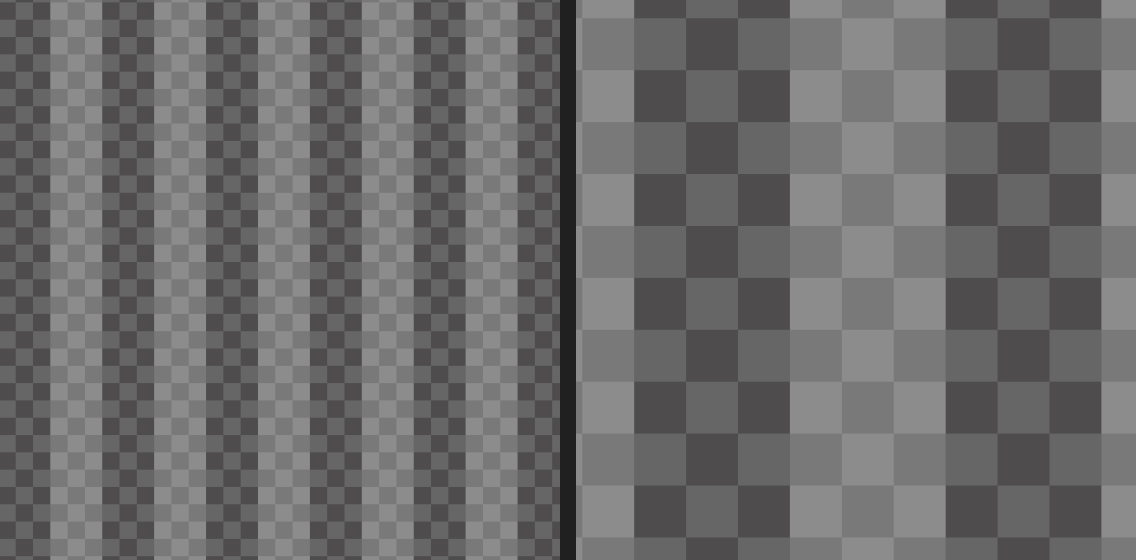
Left, the full canvas; right, a detail of the centre.
A Shadertoy shader for this pattern:

```glsl
const float CELLS = 32.36;               // checker cells across the canvas
const float STRIPE_CELLS = 3.0;          // cells per stripe
const vec2 OFFSET = vec2(2.907, 0.221);  // first light stripe and first row, in cells

const vec3 DARK_LOW = vec3(0.305, 0.300, 0.300);
const vec3 DARK_HIGH = vec3(0.400, 0.400, 0.400);
const vec3 LIGHT_LOW = vec3(0.477, 0.473, 0.473);
const vec3 LIGHT_HIGH = vec3(0.550, 0.550, 0.550);

// Smoothed square wave of period 2: +1 on [0,1), -1 on [1,2)
float squareWave(float x, float blur) {
    float edgeDistance = abs(mod(x - 0.5, 2.0) - 1.0) - 0.5;
    return clamp(2.0 * edgeDistance / blur, -1.0, 1.0);
}

void mainImage(out vec4 fragColor, in vec2 fragCoord) {
    float pixel = CELLS / iResolution.y;
    vec2 cell = fragCoord * pixel - OFFSET;

    // Checker: low tone where column and row parity agree
    float parity = squareWave(cell.x, pixel) * squareWave(cell.y, pixel);
    float high = 0.5 - 0.5 * parity;

    // Alternating vertical stripes
    float light = 0.5 + 0.5 * squareWave(cell.x / STRIPE_CELLS, pixel / STRIPE_CELLS);

    vec3 darkStripe = mix(DARK_LOW, DARK_HIGH, high);
    vec3 lightStripe = mix(LIGHT_LOW, LIGHT_HIGH, high);
    fragColor = vec4(mix(darkStripe, lightStripe, light), 1.0);
}
```
